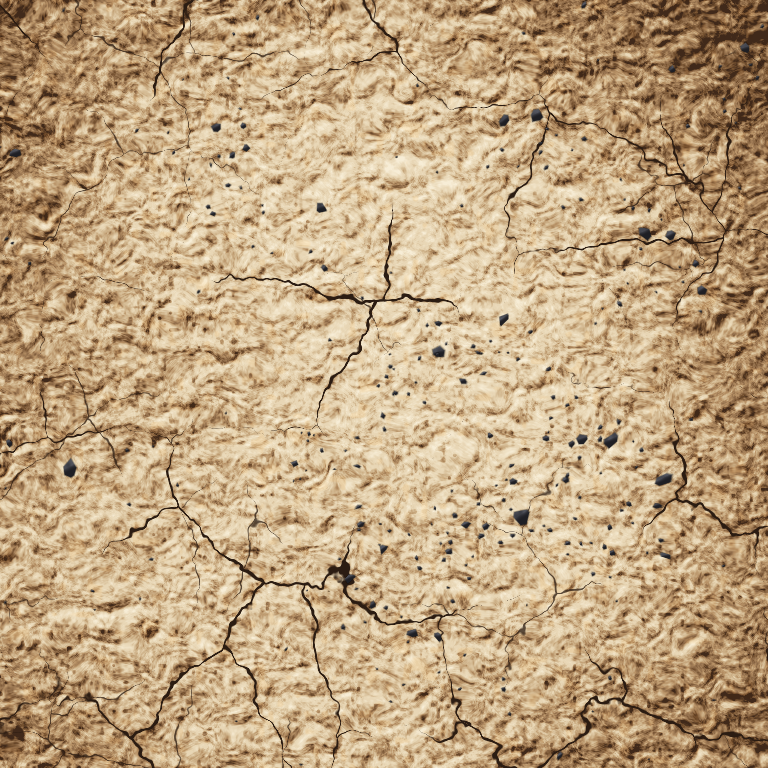
Give the GLSL for this texture, as a WebGL 2 fragment shader.

```glsl
#version 300 es
precision highp float;
// Dry, cracked clay with crumbly relief and clusters of dark angular pebbles.
uniform vec2 u_resolution;
out vec4 fragColor;

float hash(vec2 p) {
    vec3 q = fract(vec3(p.xyx) * 0.1031);
    q += dot(q, q.yzx + 33.33);
    return fract((q.x + q.y) * q.z);
}

vec2 hash2(vec2 p) {
    return vec2(hash(p + 17.3), hash(p + 61.7));
}

float noise(vec2 p) {
    vec2 i = floor(p), f = fract(p);
    f = f * f * (3.0 - 2.0 * f);
    return mix(mix(hash(i), hash(i + vec2(1, 0)), f.x),
               mix(hash(i + vec2(0, 1)), hash(i + vec2(1, 1)), f.x), f.y);
}

// Rounded lumps separated by sharp creases.
float lumps(vec2 p) {
    float sum = 0.0, amp = 0.5;
    for (int i = 0; i < 5; i++) {
        sum += amp * abs(2.0 * noise(p) - 1.0);
        p = mat2(1.6, 1.2, -1.2, 1.6) * p + 7.1;
        amp *= 0.66;
    }
    return sum;
}

vec2 warp(vec2 p) {
    return vec2(noise(p), noise(p + 43.0)) - 0.5;
}

// Distance to the nearest border between Voronoi cells.
float cellBorder(vec2 p) {
    vec2 base = floor(p), nearest = vec2(0);
    float best = 9.0, border = 9.0;
    for (int k = 0; k < 9; k++) {
        vec2 id = base + vec2(k % 3 - 1, k / 3 - 1);
        vec2 r = id + 0.1 + 0.8 * hash2(id) - p;
        if (dot(r, r) < best) { best = dot(r, r); nearest = r; }
    }
    for (int k = 0; k < 25; k++) {
        vec2 id = base + vec2(k % 5 - 2, k / 5 - 2);
        vec2 r = id + 0.1 + 0.8 * hash2(id) - p;
        vec2 across = r - nearest;
        if (dot(across, across) > 0.0001)
            border = min(border, dot(0.5 * (r + nearest), normalize(across)));
    }
    return border;
}

// Jagged crack network: x = sharp coverage, y = soft shading around it.
vec2 cracks(vec2 uv, float scale, float thin, float wide, float px) {
    vec2 p = uv + 0.07 * warp(uv * 7.0 + scale) + 0.022 * warp(uv * 26.0)
           + 0.010 * warp(uv * 70.0) + 0.004 * warp(uv * 170.0);
    float d = cellBorder(p * scale + scale) / scale;
    float w = mix(thin, wide, smoothstep(0.2, 0.8, noise(uv * 7.0 + scale * 3.0)));
    w += 0.0014 * (noise(uv * 60.0) - 0.5);
    float halo = smoothstep(0.006, 0.0, d) * smoothstep(-0.001, 0.001, w);
    return vec2(clamp((w - d) / px + 0.5, 0.0, 1.0), halo);
}

// Scattered faceted stones: x = signed distance, y = light on the top face.
vec2 pebbles(vec2 uv, float scale, float chance) {
    uv += 0.03 * warp(uv * 13.0 + scale);
    vec2 id = floor(uv * scale), rnd = hash2(id + scale), center = (id + 0.5) / scale;
    float cluster = smoothstep(0.5, 0.78, noise(center * 8.0 + 3.7));
    cluster *= smoothstep(0.6, 0.2, length(center - vec2(0.58, 0.55)));
    if (hash(id + 5.9) > chance * cluster + 0.004) return vec2(1.0, 0.0);
    vec2 q = fract(uv * scale) - mix(vec2(0.36), vec2(0.64), rnd);
    float radius = mix(0.10, 0.25, rnd.x * rnd.x), d = -1.0;
    for (int k = 0; k < 6; k++) {
        float a = (float(k) + 0.7 * hash(id + float(k) * 3.1)) * 1.0472 + rnd.y * 6.0;
        d = max(d, dot(q, vec2(cos(a), sin(a))) * (0.85 + 0.5 * hash(id - float(k))));
    }
    return vec2((d - radius) / scale, clamp(0.45 + dot(q, vec2(-0.6, 1.2)) / radius, 0.0, 1.0));
}

// Soil colours from deep shadow to sunlit crust.
vec3 soil(float t) {
    vec3 c = mix(vec3(0.25, 0.16, 0.10), vec3(0.46, 0.32, 0.19), clamp((t + 2.1) / 0.7, 0.0, 1.0));
    c = mix(c, vec3(0.59, 0.45, 0.31), clamp((t + 1.4) / 0.55, 0.0, 1.0));
    c = mix(c, vec3(0.71, 0.56, 0.39), clamp((t + 0.85) / 0.45, 0.0, 1.0));
    c = mix(c, vec3(0.81, 0.70, 0.54), clamp((t + 0.4) / 0.6, 0.0, 1.0));
    c = mix(c, vec3(0.91, 0.84, 0.71), clamp((t - 0.2) / 0.8, 0.0, 1.0));
    return mix(c, vec3(0.97, 0.93, 0.84), clamp((t - 1.2) / 1.2, 0.0, 1.0));
}

void main() {
    vec2 uv = gl_FragCoord.xy / u_resolution;
    float px = 1.0 / u_resolution.y;

    // Pale middle, browner margins, darkest at the upper right
    vec2 c = (uv - vec2(0.47, 0.46)) * vec2(1.1, 0.95);
    float tone = 0.75 - 2.8 * dot(c, c) + 0.8 * (noise(uv * 4.0 + 9.0) - 0.5);
    tone -= 0.45 * smoothstep(1.3, 1.9, uv.x + uv.y);

    // Crumbly relief lit from above, with grain and small pits
    vec2 p = uv * vec2(22.0, 27.0) + 0.5 * warp(uv * 34.0);
    float slope = lumps(p) - lumps(p + vec2(-0.07, 0.15));
    tone += 4.4 * slope + 1.5 * min(slope + 0.1, 0.0);
    tone += 0.9 * (noise(uv * 250.0) - 0.5) + 0.7 * (noise(uv * 105.0 + 5.0) - 0.5);
    tone -= 1.4 * smoothstep(0.74, 0.9, noise(uv * 135.0 + 31.0)) * noise(uv * 14.0);

    // Main cracks and finer side cracks
    vec2 wide = cracks(uv, 4.8, -0.0012, 0.0019, px);
    vec2 fine = cracks(uv, 7.3, -0.0024, 0.0009, px);
    tone -= 0.4 * wide.y + 0.25 * fine.y;
    vec3 color = soil(tone);
    color *= mix(vec3(1), vec3(1.01, 0.93, 0.8), 0.45 * smoothstep(0.7, 0.9, noise(uv * 85.0)));
    color = mix(color, vec3(0.17, 0.11, 0.07), max(wide.x, 0.75 * fine.x));

    // Pebbles in three sizes, each with a contact shadow
    for (int k = 0; k < 3; k++) {
        float scale = 27.0 * pow(1.9, float(k));
        vec2 stone = pebbles(uv, scale, 0.26 / float(k + 1));
        color *= 1.0 - 0.35 * smoothstep(0.002, 0.0, stone.x);
        float facet = stone.y * stone.y * (0.6 + 0.8 * noise(uv * 180.0));
        vec3 slate = mix(vec3(0.12, 0.12, 0.14), vec3(0.38, 0.39, 0.43), 0.65 * facet);
        color = mix(color, slate, clamp(0.5 - stone.x / px, 0.0, 1.0));
    }
    fragColor = vec4(color, 1.0);
}
```
